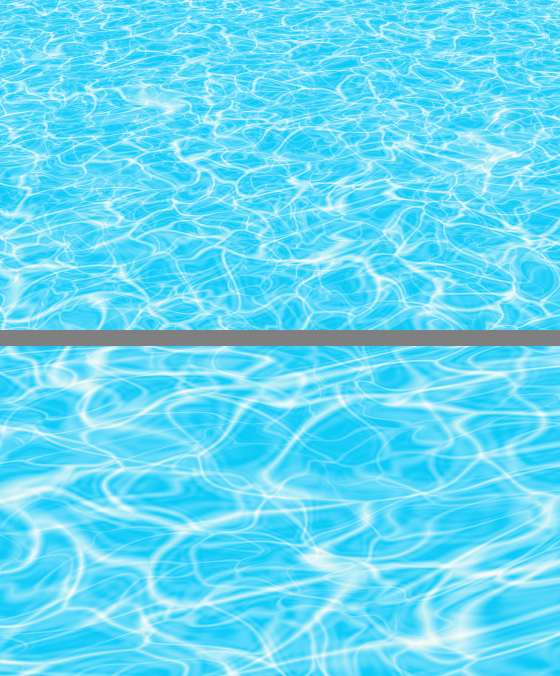
Top, the full canvas; bottom, a detail of the centre.
Write a Shadertoy shader that draws this texture.

```glsl
// Sunlit pool water in perspective: white caustic lines and wisps over cyan.

const vec3 DEEP  = vec3(0.04, 0.79, 0.965);
const vec3 CYAN  = vec3(0.36, 0.85, 0.980);
const vec3 PALE  = vec3(0.63, 0.91, 0.970);
const vec3 WHITE = vec3(0.97, 0.985, 0.970);

const float HORIZON    = 1.85;             // in canvas heights
const vec2  CELLS      = vec2(9.5, 32.0);  // ground cells across and into depth
const float SLANT      = 0.18;             // lean of the ripples
const float LINE_WIDTH = 0.06;
const float WISP_WIDTH = 0.32;             // reach of the ribbons beside a line
const float RIBBONS    = 23.0;             // ribbon frequency beside a line
const float GAIN       = 2.1;
const float GLINT      = 0.4;              // extra light where nets cross
const ivec2 SAMPLES    = ivec2(2, 3);      // finer vertically, where cells flatten
const mat2  TURN       = mat2(0.8, 0.6, -0.6, 0.8);

vec2 hash2(vec2 cell) {
    vec3 q = fract(cell.xyx * vec3(0.1031, 0.1030, 0.0973));
    q += dot(q, q.yzx + 33.33);
    return fract((q.xx + q.yz) * q.zy);
}

// Layered sines fold the plane into swirls
vec2 swirl(vec2 p, float amount, float phase) {
    float freq = 1.3;
    for (int i = 0; i < 4; i++) {
        p = TURN * p + amount * sin(freq * p.yx + phase + vec2(0.0, 1.7));
        freq *= 1.8;
        amount *= 0.58;
        phase += 2.3;
    }
    return p;
}

// Cellular noise: gap between the two nearest points, zero on cell borders
float borderGap(vec2 p) {
    vec2 cell = floor(p), f = p - cell;
    float nearest = 8.0, second = 8.0;
    for (int y = -1; y <= 1; y++)
    for (int x = -1; x <= 1; x++) {
        vec2 o = vec2(x, y);
        float d = length(o + hash2(cell + o) - f);
        second = min(second, max(nearest, d));
        nearest = min(nearest, d);
    }
    return second - nearest;
}

// Sharp border lines, with thin ribbons running alongside them
float causticNet(vec2 p) {
    float gap = borderGap(p);
    float ribbon = 0.5 + 0.5 * cos(RIBBONS * gap + 1.5 * sin(2.1 * p.x + p.y));
    return 0.68 * exp(-gap / LINE_WIDTH)
         + 0.42 * ribbon * exp(-gap / WISP_WIDTH);
}

// Slow patches where the fine wisps gather or clear
float wispCover(vec2 p) {
    return 0.65 + 0.3 * sin(1.5 * p.x + 1.3 * sin(1.1 * p.y))
                      * sin(1.7 * p.y + sin(1.3 * p.x));
}

float waterLight(vec2 p) {
    float cover = wispCover(p);
    float lines = causticNet(swirl(p, 0.32, 0.4));
    float folds = causticNet(swirl(p * 1.2 + 7.0, 0.42, 2.1));
    float wisps = causticNet(swirl(p * 1.7 + 19.0, 0.46, 4.6));
    float light = 0.55 * lines + cover * (0.48 * folds + 0.42 * wisps);
    return 1.0 - exp(-GAIN * (light + GLINT * lines * folds));
}

vec3 waterColour(float light) {
    vec3 c = mix(DEEP, CYAN, smoothstep(0.0, 0.36, light));
    c = mix(c, PALE, clamp((light - 0.34) / 0.28, 0.0, 1.0));
    return mix(c, WHITE, clamp((light - 0.62) / 0.33, 0.0, 1.0));
}

// Canvas position to the flat water surface
vec2 toSurface(vec2 uv) {
    float depth = 1.0 / (HORIZON - uv.y);
    vec2 p = vec2(uv.x, 1.0) * depth * CELLS;
    p.y -= SLANT * p.x;
    return p;
}

void mainImage(out vec4 fragColor, in vec2 fragCoord) {
    vec3 sum = vec3(0.0);
    for (int j = 0; j < SAMPLES.y; j++)
    for (int i = 0; i < SAMPLES.x; i++) {
        vec2 offset = (vec2(i, j) + 0.5) / vec2(SAMPLES) - 0.5;
        vec2 uv = (fragCoord + offset) / iResolution.y;
        uv.x -= 0.5 * iResolution.x / iResolution.y;
        sum += waterColour(waterLight(toSurface(uv)));
    }
    fragColor = vec4(sum / float(SAMPLES.x * SAMPLES.y), 1.0);
}
```
